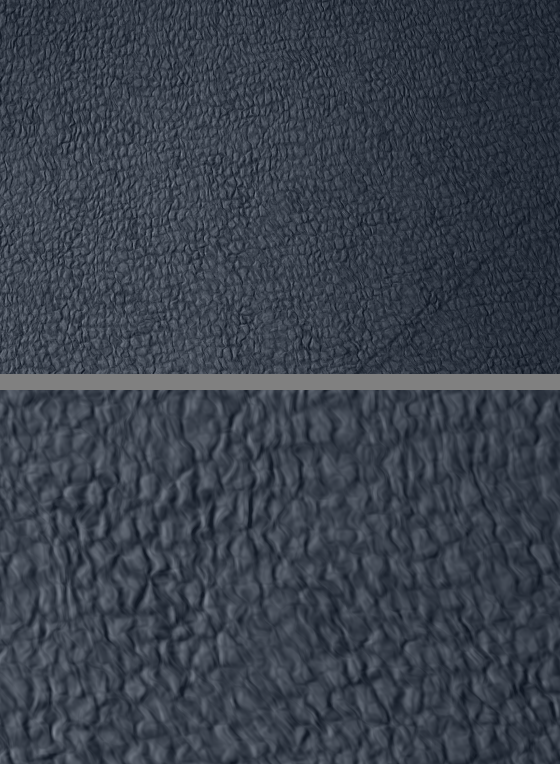
Top: the whole. Bottom: its middle third, enlarged.
A Shadertoy shader for this texture:

```glsl
// Dark blue pebbled leather under soft light from the left.
// Stretched, leaning Voronoi cells form rounded grain with finer wrinkles;
// height and slope shade it, with long creases, pores and diagonal folds.

const vec2  GRAIN_DENSITY = vec2(56.0, 35.0);  // cells per canvas height
const float LEAN_LEFT     = 0.02;              // sideways lean of the grain
const float LEAN_RIGHT    = 0.46;
const float GRAIN_SWAY    = 0.035;
const float GRAIN_WARP    = 0.016;
const float FURROW_WIDTH  = 0.72;              // in cell units
const float WRINKLE_SCALE = 2.1;
const float WRINKLE_DEPTH = 0.24;
const float CREASE_DEPTH  = 0.30;
const float FOLD_DEPTH    = 0.36;
const float BODY_CONTRAST = 0.38;
const float SLOPE_CONTRAST = 0.56;
const float PORE_CONTRAST = 0.38;
const float SLOPE_STEP    = 0.0036;
const vec2  LIGHT_DIR     = vec2(-0.90, 0.44);
const vec2  FOLD_START    = vec2(0.99, 0.03);
const vec2  FOLD_DIR      = vec2(0.695, 0.719);
const float LIT_TONE      = 0.262;
const float SHADE_TONE    = 0.146;
const vec3  BLUE_TINT     = vec3(0.0, 0.029, 0.074);

float hash(vec2 p) {
    return fract(sin(dot(p, vec2(127.1, 311.7))) * 43758.5453);
}

vec2 hash2(vec2 p) {
    return vec2(hash(p), hash(p + vec2(19.7, 7.3)));
}

float noise(vec2 p) {
    vec2 i = floor(p), f = fract(p);
    f = f * f * (3.0 - 2.0 * f);
    return mix(mix(hash(i), hash(i + vec2(1, 0)), f.x),
               mix(hash(i + vec2(0, 1)), hash(i + vec2(1, 1)), f.x), f.y);
}

// Distances to the nearest and second nearest cell centre
vec2 voronoi(vec2 p) {
    vec2 cell = floor(p), f = fract(p);
    vec2 nearest = vec2(8.0);
    for (int y = -1; y <= 1; y++)
    for (int x = -1; x <= 1; x++) {
        vec2 o = vec2(x, y);
        float d = length(o + 0.1 + 0.8 * hash2(cell + o) - f);
        nearest = d < nearest.x ? vec2(d, nearest.x)
                                : vec2(nearest.x, min(nearest.y, d));
    }
    return nearest;
}

// Lean the grain more towards the right, with slow sway and local warp
vec2 grainSpace(vec2 p) {
    float lean = mix(LEAN_LEFT, LEAN_RIGHT, smoothstep(0.1, 1.3, p.x));
    vec2 sway = vec2(noise(p * 4.0 + 5.0), noise(p * 4.0 + 29.0)) - 0.5;
    vec2 warp = vec2(noise(p * 17.0), noise(p * 17.0 + 37.0)) - 0.5;
    vec2 fineWarp = vec2(noise(p * 80.0 + 11.0), noise(p * 80.0 + 53.0)) - 0.5;
    vec2 q = p + GRAIN_SWAY * sway + GRAIN_WARP * warp + 0.008 * fineWarp;
    return q + vec2(lean * (p.y - 0.5), -0.12 * p.x);
}

// Rounded pebbles, uneven furrows, small wrinkles and long creases
float leatherHeight(vec2 p) {
    vec2 q = grainSpace(p);
    vec2 d = voronoi(q * GRAIN_DENSITY + 60.0);
    vec2 w = voronoi(q * GRAIN_DENSITY * WRINKLE_SCALE + 17.0);
    float pebble = smoothstep(0.0, FURROW_WIDTH, d.y - d.x);
    float depth = mix(0.5, 1.0, noise(q * vec2(34.0, 20.0) + 9.0));
    float wrinkle = smoothstep(0.0, 0.55, w.y - w.x);
    float ridge = abs(noise(q * vec2(38.0, 9.0) + 80.0) - 0.5);
    float crease = 1.0 - smoothstep(0.0, 0.13, ridge);
    return 1.0 - depth * (1.0 - pebble) - 0.3 * d.x
         - WRINKLE_DEPTH * (1.0 - wrinkle)
         - CREASE_DEPTH * crease * (1.0 - 0.6 * pebble);
}

// Soft groove that fades in and out along its length
float groove(float across, float along, float from, float to) {
    float ends = smoothstep(from, from + 0.1, along)
               * (1.0 - smoothstep(to - 0.2, to, along));
    return ends * exp(-across * across / 0.00002);
}

float folds(vec2 p) {
    vec2 r = p - FOLD_START;
    float along = dot(r, FOLD_DIR);
    float across = dot(r, vec2(-FOLD_DIR.y, FOLD_DIR.x));
    across += 0.014 * (noise(vec2(along * 9.0, 3.0)) - 0.5);
    return groove(across, along, -0.15, 0.42)
         + 0.85 * groove(across + 0.032, along, -0.05, 0.72);
}

// Broad falloff: brightest at the left, dim at the right and upper left
float softLight(vec2 uv) {
    float sideShade = smoothstep(0.25, 1.08, uv.x + 0.06 * (uv.y - 0.5));
    float cornerShade = smoothstep(0.45, 1.25, uv.y - 0.6 * uv.x + 0.15);
    return mix(LIT_TONE, SHADE_TONE, sideShade) * (1.0 - 0.25 * cornerShade);
}

void mainImage(out vec4 fragColor, in vec2 fragCoord) {
    vec2 uv = fragCoord / iResolution.xy;
    vec2 p = fragCoord / iResolution.y;

    float height = leatherHeight(p);
    float slope = height - leatherHeight(p + SLOPE_STEP * LIGHT_DIR);
    float pores = 0.55 * noise(p * 230.0)
                + 0.45 * noise(vec2(p.x + 0.4 * p.y, p.y) * vec2(330.0, 150.0));

    // Combine relief, pores and folds as a factor on the light
    float relief = 1.0 + BODY_CONTRAST * (height - 0.30)
                 + SLOPE_CONTRAST * slope
                 + PORE_CONTRAST * (pores - 0.5);
    relief *= 1.0 - FOLD_DEPTH * folds(p);

    float tone = softLight(uv) * max(relief, 0.3);
    fragColor = vec4(tone + BLUE_TINT, 1.0);
}
```
